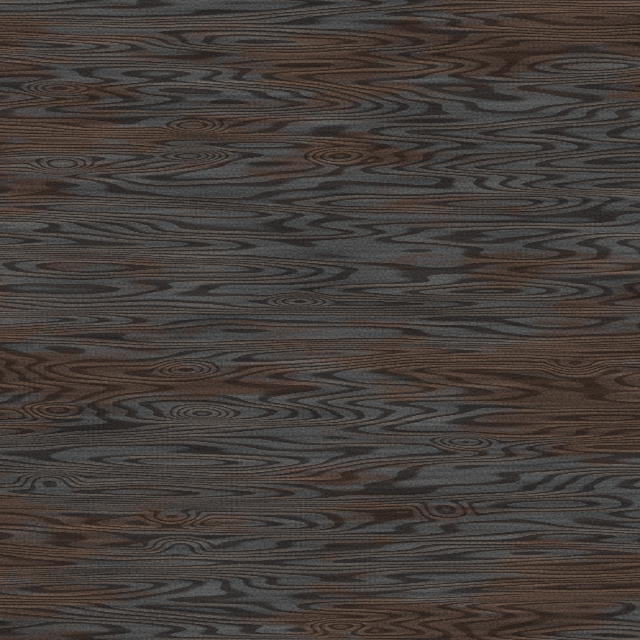
Give the GLSL for this texture, as a three.js fragment shader.

```glsl
// Charred, weathered wood grain running across the canvas.
// Growth rings are contours of a stretched noise height field with small knots;
// ring colours shift between ash grey and rusty brown in ragged patches.
varying vec2 vUv;

const vec3 GREY_EARLY = vec3(0.288, 0.289, 0.290);
const vec3 GREY_LATE = vec3(0.186, 0.174, 0.168);
const vec3 BROWN_EARLY = vec3(0.285, 0.222, 0.190);
const vec3 BROWN_LATE = vec3(0.208, 0.156, 0.132);
const vec3 TAN_LINE = vec3(0.415, 0.340, 0.285);
const vec3 PALE_ASH = vec3(0.360, 0.358, 0.352);
const float TAU = 6.2831853;

float hash(vec2 p) {
  return fract(sin(dot(p, vec2(127.1, 311.7))) * 43758.545);
}

float cornerSlope(vec2 cell, vec2 offset) {
  float angle = TAU * hash(cell);
  return dot(vec2(cos(angle), sin(angle)), offset);
}

// Gradient noise, roughly -0.7 to 0.7
float gradientNoise(vec2 p) {
  vec2 i = floor(p);
  vec2 f = p - i;
  vec2 u = f * f * f * (f * (f * 6.0 - 15.0) + 10.0);
  vec2 e = vec2(1.0, 0.0);
  float low = mix(cornerSlope(i, f), cornerSlope(i + e.xy, f - e.xy), u.x);
  float high = mix(cornerSlope(i + e.yx, f - e.yx), cornerSlope(i + e.xx, f - e.xx), u.x);
  return mix(low, high, u.y);
}

// Octaves that keep the stretch along the grain
float grainFbm(vec2 p) {
  float sum = 0.0;
  float weight = 1.0;
  for (int i = 0; i < 4; i++) {
    sum += weight * gradientNoise(p);
    p = p * vec2(2.3, 2.7) + vec2(17.3, 9.1);
    weight *= 0.65;
  }
  return sum;
}

// One sparse, smooth bump per chosen cell, fully inside that cell
float knotBump(vec2 uv, vec2 grid, float share) {
  vec2 p = uv * grid;
  vec2 cell = floor(p);
  vec2 centre = 0.33 + 0.34 * vec2(hash(cell + 3.7), hash(cell + 8.2));
  vec2 d = (p - cell - centre) / vec2(0.31, 0.32);
  float bump = max(0.0, 1.0 - dot(d, d));
  return bump * bump * step(hash(cell + 21.4), share);
}

// Ring count at a point: each whole step is one growth ring
float ringHeight(vec2 uv) {
  float h = 10.0 * gradientNoise(uv * vec2(1.4, 16.0) + vec2(3.1, 7.4));
  h += 4.6 * gradientNoise(uv * vec2(2.4, 36.0) + vec2(41.6, 12.3));
  h += 0.9 * gradientNoise(uv * vec2(7.0, 62.0) + vec2(5.8, 63.7));
  return h + 3.2 * knotBump(uv, vec2(5.0, 18.0), 0.15);
}

// Rings per canvas width, by finite differences
float ringDensity(vec2 uv, float height) {
  float stepSize = 0.0006;
  vec2 slope = vec2(ringHeight(uv + vec2(stepSize, 0.0)),
                    ringHeight(uv + vec2(0.0, stepSize))) - height;
  return length(slope) / stepSize;
}

// Share of dark late wood, softened where the rings crowd together
float lateWood(float height, float density) {
  float phase = TAU * height;
  float wave = sin(phase + 0.6 * sin(phase));
  float softness = 0.26 + density * 0.0024;
  float band = smoothstep(-softness, softness, wave - 0.28);
  return mix(band, 0.41, smoothstep(230.0, 460.0, density));
}

void main() {
  vec2 uv = vUv;
  float height = ringHeight(uv);
  float density = ringDensity(uv, height);
  float late = lateWood(height, density);
  float fineRings = smoothstep(50.0, 170.0, density);

  // Rusty patches with ragged edges
  float patches = grainFbm(uv * vec2(2.0, 8.0) + vec2(11.7, 29.2));
  float rust = 0.9 * smoothstep(-0.06, 0.36, patches);

  // Early wood: pale ash in places, tan hairlines where rings are tight
  vec3 early = mix(GREY_EARLY, BROWN_EARLY, rust);
  float ash = gradientNoise(uv * vec2(3.0, 34.0) + vec2(70.3, 4.9));
  early = mix(early, PALE_ASH, 0.5 * smoothstep(0.1, 0.5, ash) * (1.0 - rust));
  early = mix(early, TAN_LINE, fineRings * mix(0.34, 0.50, rust));
  vec3 wood = mix(early, mix(GREY_LATE, BROWN_LATE, rust), late);

  // Faint smoky bands, wavering fibres and fine speckle
  float smoke = gradientNoise(uv * vec2(1.5, 20.0) + vec2(23.5, 51.8));
  float sway = 0.004 * gradientNoise(uv * vec2(6.0, 30.0) + vec2(14.2, 2.6));
  float fibre = gradientNoise(vec2(uv.x * 6.0, (uv.y + sway) * 190.0) + vec2(8.6, 37.1));
  float speckle = gradientNoise(uv * vec2(250.0, 370.0));
  wood *= 1.0 + 0.12 * smoke + 0.30 * fibre + 0.30 * speckle;

  gl_FragColor = vec4(wood, 1.0);
}
```
